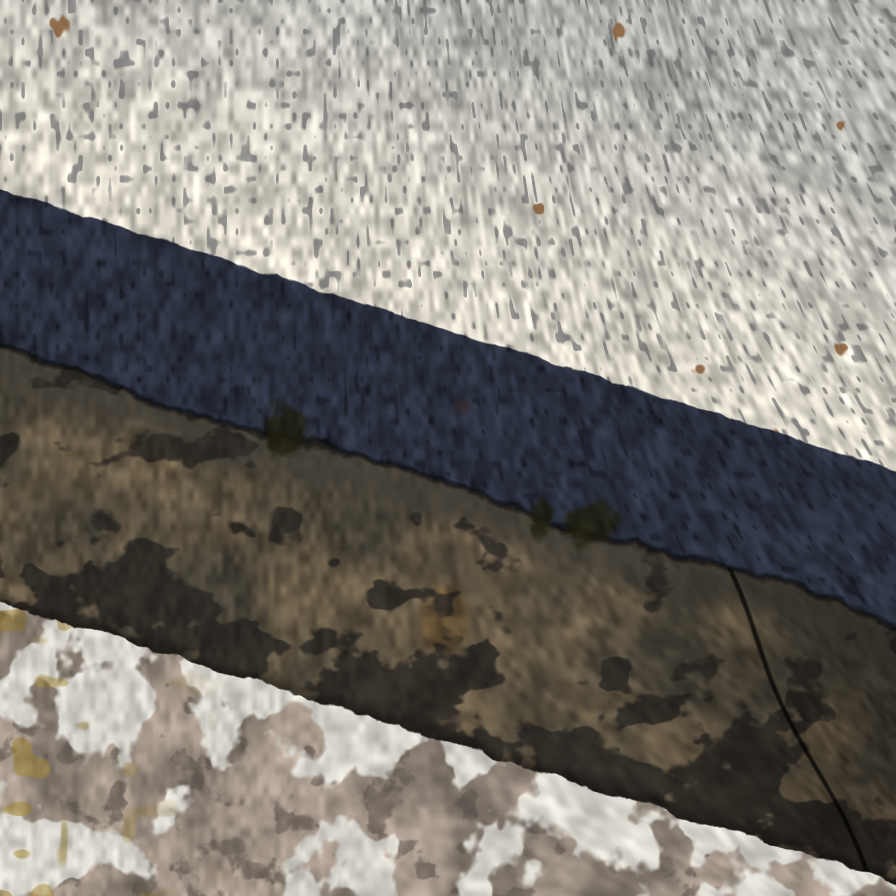
Write a WebGL 2 fragment shader that draws this texture.

```glsl
#version 300 es
precision highp float;
// Weathered granite ledge in raking sun: a speckled sunlit slab, its blue shadow,
// a brown shaded face with lichen and a crack, and a blotchy sunlit foot.
// Sloping lines split the bands; value noise gives grain, stains and ragged rims.
#define SHADOW_EDGE vec2(0.788, -0.313)
#define JOINT_EDGE vec2(0.608, -0.301)
#define FOOT_EDGE vec2(0.329, -0.315)
#define GRAIN_SCALE vec2(155.0, 85.0)
#define GRAIN_CONTRAST 0.62
#define RUST_CELLS 11.0
#define RUST_CHANCE 0.15

uniform vec2 u_resolution;
out vec4 fragColor;

float hash(vec2 p) {
  vec3 q = fract(vec3(p.xyx) * 0.1031);
  q += dot(q, q.yzx + 33.33);
  return fract((q.x + q.y) * q.z);
}

float noise(vec2 p) {
  vec2 i = floor(p), f = fract(p);
  f = f * f * (3.0 - 2.0 * f);
  return mix(mix(hash(i), hash(i + vec2(1, 0)), f.x),
             mix(hash(i + vec2(0, 1)), hash(i + vec2(1, 1)), f.x), f.y);
}

float fbm(vec2 p) {
  float sum = 0.0, amp = 0.533;
  for (int i = 0; i < 4; i++) {
    sum += amp * noise(p);
    p = mat2(1.6, 1.2, -1.2, 1.6) * p + 7.3;
    amp *= 0.5;
  }
  return sum;
}

// Height of p above a line given as (intercept, slope)
float above(vec2 p, vec2 line) { return p.y - line.x - line.y * p.x; }

// Soft ragged blob: 1 inside, 0 outside
float blob(vec2 p, vec2 centre, vec2 radius, float rough) {
  return 1.0 - smoothstep(0.6, 1.1, length((p - centre) / radius) + rough);
}

// Sparse rust flecks, at most one per grid cell
float rustFlecks(vec2 p, float rough) {
  vec2 q = p * RUST_CELLS, cell = floor(q);
  vec2 centre = 0.25 + 0.5 * vec2(hash(cell + 3.1), hash(cell + 8.7));
  float size = mix(0.05, 0.12, hash(cell + 5.9));
  return step(hash(cell + 21.0), RUST_CHANCE) * blob(fract(q), centre, vec2(size), rough);
}

vec3 sunlitSlab(vec2 p, float grain, float fine, float height) {
  vec3 base = mix(vec3(0.70, 0.70, 0.68), vec3(0.84, 0.82, 0.77), smoothstep(0.42, 0.0, height));
  vec3 c = base * (1.0 + GRAIN_CONTRAST * (grain - 0.5) + 0.12 * (fbm(p * 9.0) - 0.5));
  c = mix(c, vec3(0.38, 0.38, 0.39), 0.65 * smoothstep(0.70, 0.90, fine));
  return mix(c, vec3(0.50, 0.33, 0.18), 0.8 * rustFlecks(p, fine - 0.5));
}

vec3 shadowedSlab(vec2 p, float grain, float fine) {
  vec3 c = vec3(0.165, 0.185, 0.24) * (1.0 + 0.8 * (grain - 0.5));
  c *= 1.0 - 0.3 * smoothstep(0.7, 0.95, fine);
  return mix(c, vec3(0.21, 0.16, 0.17), 0.6 * blob(p, vec2(0.516, 0.546), vec2(0.011), 0.0));
}

vec3 shadedFace(vec2 p, float grain, float belowJoint, float aboveFoot) {
  float stain = fbm(p * 12.0 + 4.0), patches = fbm(p * vec2(19.0, 24.0));
  vec3 c = mix(vec3(0.27, 0.25, 0.21), vec3(0.41, 0.36, 0.28), smoothstep(0.25, 0.72, stain));
  c = mix(c, vec3(0.42, 0.31, 0.17), 0.5 * blob(p, vec2(0.495, 0.31), vec2(0.035, 0.045), stain - 0.5));
  c *= 1.0 + 0.65 * (grain - 0.5);
  // Smoother, dimmer strip below the joint
  vec3 strip = vec3(0.27, 0.25, 0.215) * (0.85 + 0.3 * grain);
  c = mix(strip, c, smoothstep(0.025, 0.06, belowJoint + 0.03 * (stain - 0.5)));
  // Dark lichen crowding the lower rim
  float crowd = smoothstep(0.13, 0.03, aboveFoot);
  float lichen = smoothstep(0.53, 0.61, patches + 0.17 * crowd - 0.07);
  c = mix(c, vec3(0.155, 0.145, 0.13) * (0.75 + 0.5 * grain), 0.85 * lichen);
  c *= mix(1.0, 0.72, smoothstep(0.65, 1.0, p.x));
  return c * mix(0.65, 1.0, smoothstep(0.0, 0.018, aboveFoot));
}

vec3 sunlitFoot(vec2 p, float grain, float depth) {
  float patches = fbm(p * vec2(21.0, 19.0) + 11.0), tone = fbm(p * 15.0 + 31.0);
  vec3 c = mix(vec3(0.49, 0.45, 0.41), vec3(0.68, 0.62, 0.57), smoothstep(0.3, 0.7, tone));
  c = mix(c, vec3(0.36, 0.33, 0.30), 0.6 * smoothstep(0.62, 0.73, fbm(p * 38.0)));
  // Pale crust on the rim and in a few broad patches
  float rim = 0.22 * smoothstep(0.035, 0.004, depth);
  float broad = blob(p, vec2(0.09, 0.23), vec2(0.10, 0.085), 0.0)
              + blob(p, vec2(0.07, 0.05), vec2(0.05, 0.04), 0.0)
              + blob(p, vec2(0.41, 0.02), vec2(0.03, 0.03), 0.0);
  float crust = smoothstep(0.55, 0.64, patches + rim + 0.20 * broad);
  c = mix(c, vec3(0.83, 0.82, 0.79), crust);
  c = mix(c, vec3(0.60, 0.50, 0.22), 0.6 * smoothstep(0.77, 0.84, noise(p * 42.0 + 2.0)) * smoothstep(0.3, 0.0, p.x));
  return c * (1.0 + 0.38 * (grain - 0.5));
}

void main() {
  vec2 p = gl_FragCoord.xy / u_resolution;
  float aa = 1.2 / u_resolution.y;

  // Grain runs upright at left and leans over toward the right
  float lean = 0.55 * smoothstep(0.3, 1.0, p.x);
  vec2 g = vec2(p.x + lean * (p.y - 0.5), p.y) * GRAIN_SCALE;
  float fine = noise(g + 40.0);
  float grain = 0.6 * noise(g) + 0.4 * noise(g * 0.53 + 17.0);

  // Signed heights above the three band edges
  float ragged = fbm(p * 45.0) - 0.5;
  float slab = above(p, SHADOW_EDGE) + 0.008 * ragged;
  float joint = above(p, JOINT_EDGE) + 0.016 * ragged - 0.005 * sin(p.x * 15.0 - 5.0);
  float foot = above(p, FOOT_EDGE) + 0.014 * ragged;

  vec3 face = shadedFace(p, grain, -joint, foot);
  float crackX = 0.81 + 0.46 * (0.362 - p.y) + 0.006 * sin(p.y * 22.0);
  float crack = smoothstep(0.003 + aa, 0.001, abs(p.x - crackX)) * step(p.y, 0.37);
  face *= 1.0 - 0.7 * crack;

  vec3 color = mix(sunlitFoot(p, grain, -foot), face, smoothstep(-aa, aa, foot));
  color = mix(color, shadowedSlab(p, grain, fine), smoothstep(-aa, aa, joint));
  color *= 1.0 - 0.5 * smoothstep(0.007, 0.001, abs(joint));

  // Moss tufts rooted in the joint
  float moss = blob(p, vec2(0.317, 0.517), vec2(0.027, 0.034), ragged)
             + blob(p, vec2(0.606, 0.425), vec2(0.016, 0.026), ragged)
             + blob(p, vec2(0.658, 0.414), vec2(0.036, 0.026), ragged);
  color = mix(color, vec3(0.12, 0.115, 0.06) * (0.6 + 0.8 * grain), 0.85 * min(moss, 1.0));
  color = mix(color, sunlitSlab(p, grain, fine, slab), smoothstep(-aa, aa, slab));
  fragColor = vec4(clamp(color, 0.0, 1.0), 1.0);
}
```
